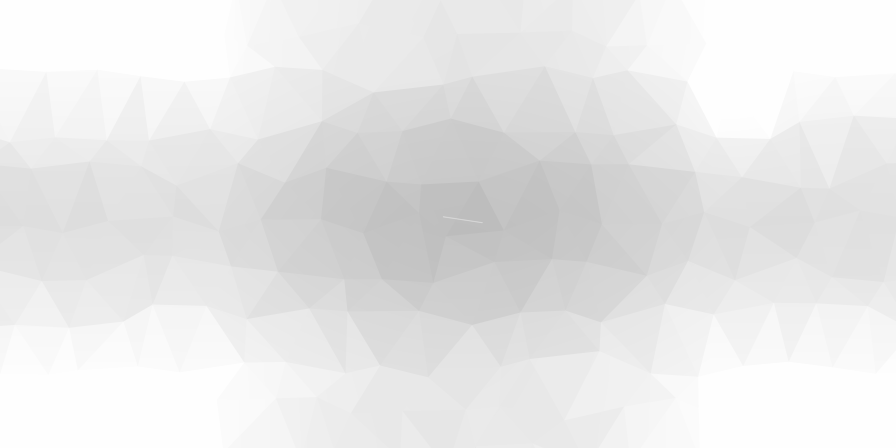
Give the GLSL for this background, as a WebGL 1 fragment shader.

```glsl
precision highp float;
// Pale low-poly background: grey facets gathered in a soft cross, darkest at the centre.

uniform vec2 u_resolution;

vec2 hash2(vec2 p) {
  p = vec2(dot(p, vec2(127.1, 311.7)), dot(p, vec2(269.5, 183.3)));
  return fract(sin(p) * 43758.545);
}

// Staggered grid point, pushed off its place at random
vec2 meshPoint(vec2 id) {
  vec2 jitter = (hash2(id) - 0.5) * 0.62;
  vec2 place = id + vec2(0.5 * mod(id.y, 2.0), 0.0) + jitter;
  return vec2(1.03, 0.505) + place * vec2(0.112, 0.105);
}

// Amount of grey: a level band, an upright band and a dark heart
float darkness(vec2 p) {
  vec2 d = abs(p - vec2(1.04, 0.51));
  float level = 0.13 * (1.0 - pow(min(d.y / 0.33, 1.0), 1.35));
  float upright = 0.088 * (1.0 - pow(min(d.x / 0.56, 1.0), 2.0));
  float heart = 0.042 * exp(-dot(d, d) * 10.0);
  vec2 n = p - vec2(1.64, 0.755);
  float notch = 0.05 * exp(-dot(n, n) * 90.0);
  return max(level + upright + heart - notch, 0.0);
}

// Signed distance to the line a-b, positive on its left
float leftOf(vec2 p, vec2 a, vec2 b) {
  vec2 e = normalize(b - a);
  return e.x * (p.y - a.y) - e.y * (p.x - a.x);
}

// Facet shade times coverage, and coverage
vec2 facet(vec2 p, vec2 a, vec2 b, vec2 c, float pixel) {
  float inside = min(leftOf(p, a, b), min(leftOf(p, b, c), leftOf(p, c, a)));
  float cover = clamp(inside / pixel + 0.5, 0.0, 1.0);
  vec2 middle = (a + b + c) / 3.0;
  float tone = darkness(mix(middle, p, 0.2));
  tone += (hash2(middle).x - 0.5) * 0.022 * smoothstep(0.0, 0.06, tone);
  return vec2(tone, 1.0) * cover;
}

float segmentDistance(vec2 p, vec2 a, vec2 b) {
  vec2 e = b - a;
  return length(p - a - e * clamp(dot(p - a, e) / dot(e, e), 0.0, 1.0));
}

void main() {
  float pixel = 1.0 / u_resolution.y;
  vec2 p = gl_FragCoord.xy * pixel;
  vec2 cell = floor((p - vec2(1.03, 0.505)) / vec2(0.112, 0.105));

  // Split each nearby cell along its shorter diagonal
  vec2 sum = vec2(darkness(p), 1.0) * 0.001;
  for (int j = -1; j <= 1; j++) {
    for (int i = -1; i <= 1; i++) {
      vec2 id = cell + vec2(float(i), float(j));
      vec2 a = meshPoint(id);
      vec2 b = meshPoint(id + vec2(1.0, 0.0));
      vec2 c = meshPoint(id + vec2(1.0, 1.0));
      vec2 d = meshPoint(id + vec2(0.0, 1.0));
      if (distance(a, c) < distance(b, d)) {
        sum += facet(p, a, b, c, pixel) + facet(p, a, c, d, pixel);
      } else {
        sum += facet(p, a, b, d, pixel) + facet(p, b, c, d, pixel);
      }
    }
  }
  float grey = 1.0 - sum.x / sum.y;

  // Fine bright sliver beside the centre
  float sliver = segmentDistance(p, vec2(0.99, 0.516), vec2(1.076, 0.503));
  grey = mix(grey, 0.86, 0.8 * (1.0 - smoothstep(0.0, 0.0015 + pixel * 0.5, sliver)));

  gl_FragColor = vec4(vec3(clamp(grey, 0.0, 0.996)), 1.0);
}
```
